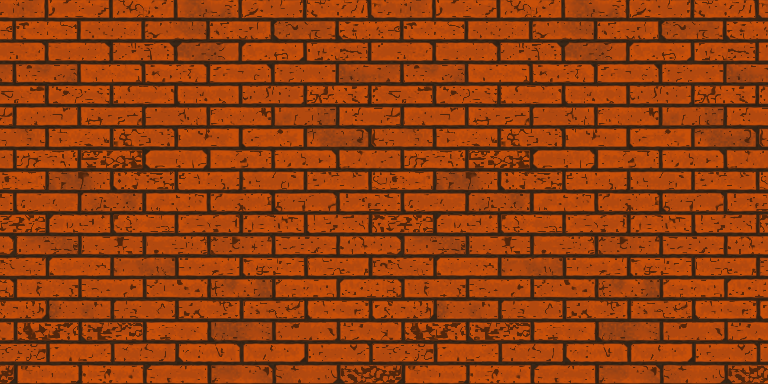
Reproduce this texture procedurally as a Shadertoy shader.

```glsl
// Running-bond wall of worn orange bricks in dark mortar.
// Each brick is a wobbly rounded box with chipped corners; layered value noise
// adds grain, soot, cracks and pits. The wear repeats every six bricks across.

const vec2 CANVAS = vec2(2.0, 1.0);          // wall size in canvas heights
const vec2 REPEATS = vec2(11.89, 17.86);     // bricks across and courses down
const vec2 PHASE = vec2(0.22, 0.907);        // shift of the first joints
const float WEAR_PERIOD = 6.0;
const float JOINT = 0.0088;                  // mortar width
const float ROUNDING = 0.0022;

const vec3 BRIGHT = vec3(0.79, 0.315, 0.035);
const vec3 CLAY = vec3(0.70, 0.285, 0.06);
const vec3 DULL = vec3(0.55, 0.25, 0.09);
const vec3 CRACK = vec3(0.27, 0.13, 0.045);
const vec3 MORTAR = vec3(0.205, 0.14, 0.085);

float hash(vec2 p) {
    vec3 q = fract(p.xyx * 0.1031);
    q += dot(q, q.yzx + 33.33);
    return fract((q.x + q.y) * q.z);
}

float noise(vec2 p) {
    vec2 i = floor(p), f = fract(p);
    f = f * f * (3.0 - 2.0 * f);
    float low = mix(hash(i), hash(i + vec2(1, 0)), f.x);
    float high = mix(hash(i + vec2(0, 1)), hash(i + vec2(1, 1)), f.x);
    return mix(low, high, f.y);
}

float fbm(vec2 p) {
    float sum = 0.0, weight = 0.5;
    for (int k = 0; k < 3; k++) {
        sum += weight * noise(p);
        p = p * 2.03 + 17.1;
        weight *= 0.5;
    }
    return sum / 0.875;
}

// Signed distance to a rounded box whose corners are chipped at random
float brickDistance(vec2 p, vec2 halfSize, vec2 id) {
    vec2 q = abs(p) - halfSize;
    vec2 r = q + ROUNDING;
    float box = length(max(r, 0.0)) + min(max(r.x, r.y), 0.0) - ROUNDING;
    float chance = hash(id * 7.0 + sign(p) * 2.0 + 51.0);
    float chip = 0.008 * smoothstep(0.76, 1.0, chance) + 0.001;
    return max(box, (q.x + q.y) * 0.7071 + chip);
}

// Broken thin lines along the middle level of a noise field
float cracks(vec2 p, float frequency, float amount) {
    vec2 bend = 0.006 * vec2(noise(p * 90.0), noise(p * 90.0 + 40.0));
    float level = abs(noise((p + bend) * frequency) - 0.5);
    float line = 1.0 - smoothstep(0.035, 0.10, level);
    float gate = noise(p * 48.0 + 70.0);
    return line * smoothstep(0.0, 0.08, gate - 1.0 + amount);
}

// Small elongated pits
float pits(vec2 p, float amount) {
    float field = noise(p * vec2(120.0, 190.0) + 9.0);
    return smoothstep(0.0, 0.1, field - 1.0 + amount);
}

vec3 brickColor(vec2 p, vec2 halfSize, vec2 id, float inset, float height) {
    float tone = hash(id + 13.0);
    float wear = hash(id * 3.0 + 29.0);
    vec2 q = p + 9.0 * vec2(tone, wear);     // separate noise area per brick

    // Clay: bright rim, duller grainy middle
    float middle = smoothstep(0.0, halfSize.y, inset);
    float grain = noise(q * 210.0);
    float blend = 0.42 * middle + 0.65 * fbm(q * 45.0) + 0.45 * (grain - 0.5);
    vec3 color = mix(BRIGHT, CLAY, smoothstep(0.2, 0.75, blend + 0.25 * (tone - 0.5)));

    // Soot, heavier toward the top of the wall
    float sooty = smoothstep(0.72, 0.95, tone + 0.15 * (height - 0.5));
    float soot = sooty * smoothstep(0.35, 0.7, fbm(q * 22.0 + 5.0));
    color = mix(color, DULL, 0.75 * soot * (0.55 + 0.9 * grain));

    // Cracks and pits; a few bricks are heavily marked
    float heavy = smoothstep(0.92, 0.96, wear);
    float edgeWear = 1.0 - smoothstep(0.0, 0.012, inset);
    float marks = cracks(q, 62.0, 0.24 + 0.20 * wear + 0.25 * heavy);
    marks = max(marks, pits(q, 0.13 + 0.08 * wear + 0.07 * edgeWear + 0.18 * heavy));
    return mix(color, CRACK, 0.88 * marks);
}

void mainImage(out vec4 fragColor, in vec2 fragCoord) {
    vec2 uv = fragCoord / iResolution.xy;
    float pixel = 1.0 / iResolution.y;
    vec2 cellSize = CANVAS / REPEATS;

    // Running-bond layout, courses counted from the top
    vec2 grid = vec2(uv.x, 1.0 - uv.y) * REPEATS - PHASE;
    float course = floor(grid.y);
    grid.x -= 0.5 * mod(course, 2.0) + 0.0015 * course;
    vec2 id = vec2(mod(floor(grid.x), WEAR_PERIOD), course + 20.0);
    vec2 local = (fract(grid) - 0.5) * cellSize;

    // Slightly uneven outline
    vec2 halfSize = 0.5 * (cellSize - JOINT);
    vec2 seed = local + id * 3.7;
    float d = brickDistance(local, halfSize, id);
    d += 0.0016 * (noise(seed * 75.0) - 0.5);

    vec3 mortar = MORTAR * (0.85 + 0.3 * noise(seed * 150.0));
    mortar = mix(CRACK, mortar, smoothstep(0.0, 0.003, d));
    vec3 brick = brickColor(local, halfSize, id, -d, uv.y);
    brick = mix(DULL, brick, smoothstep(0.0, 0.003, -d));

    float cover = 1.0 - smoothstep(-0.6 * pixel, 0.6 * pixel, d);
    fragColor = vec4(mix(mortar, brick, cover), 1.0);
}
```
